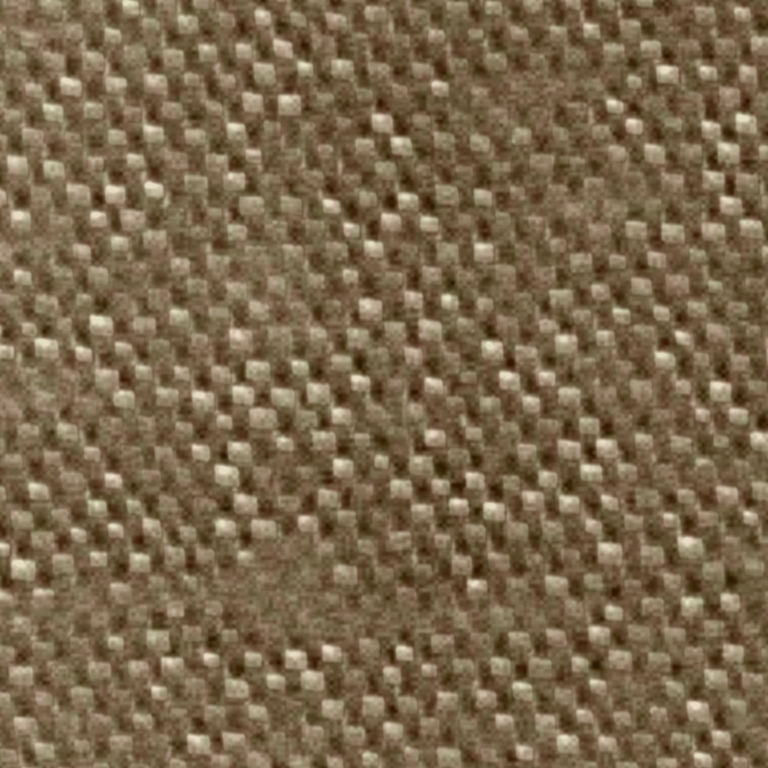
Give the GLSL for this texture, as a three.js fragment shader.

```glsl
// Coarse plain-weave burlap: pale weft floats over dark warp, with slubs and fibre grain.
varying vec2 vUv;

const vec2 THREADS = vec2(40.0, 29.0);     // warp threads across, weft threads up
const vec2 LEAN = vec2(0.045, -0.065);     // skew of columns and rows
const float WOBBLE = 0.011;                // wander of the threads
const vec2 FLOAT_SIZE = vec2(0.56, 0.37);  // half size of a float, in cells
const float CORNER = 0.2;
const float SOFTNESS = 0.15;
const float JITTER = 0.3;
const float WARP_TONE = 0.33;
const float FLOAT_TONE = 0.62;
const float SLUB_TONE = 0.42;
const float GRAIN_CELLS = 190.0;
const vec3 DARK_BROWN = vec3(0.29, 0.20, 0.09);
const vec3 PALE_STRAW = vec3(0.77, 0.72, 0.62);
const vec3 OLIVE_TINT = vec3(-0.02, 0.01, -0.01);

float hash(vec2 c) {
  vec3 q = fract(c.xyx * 0.1031);
  q += dot(q, q.yzx + 33.33);
  return fract((q.x + q.y) * q.z);
}

float noise(vec2 p) {
  vec2 i = floor(p);
  vec2 f = fract(p);
  f = f * f * (3.0 - 2.0 * f);
  float low = mix(hash(i), hash(i + vec2(1.0, 0.0)), f.x);
  float high = mix(hash(i + vec2(0.0, 1.0)), hash(i + 1.0), f.x);
  return mix(low, high, f.y);
}

float blob(vec2 d, vec2 radius) {
  vec2 q = d / radius;
  return exp(-dot(q, q));
}

// Tone of the weave at a point in thread units: 0 dark, 1 pale
float weave(vec2 g) {
  float shadow = 0.0;
  float arm = 0.0;
  float cover = 0.0;
  float floatTone = 0.0;
  float glint = 0.0;
  vec2 home = floor(g);
  for (int y = -1; y <= 1; y++) {
    for (int x = -1; x <= 1; x++) {
      vec2 id = home + vec2(float(x), float(y));
      if (mod(id.x + id.y, 2.0) > 0.5) continue;
      vec2 shift = vec2(hash(id + 7.0), hash(id + 71.0)) - 0.5;
      float vary = hash(id + 131.0);
      vec2 d = g - id - 0.5 - JITTER * shift;
      d.y += 0.12 * d.x;

      // Rounded float, lit from above
      vec2 size = FLOAT_SIZE * (0.8 + 0.4 * hash(id + 211.0));
      float edge = length(max(abs(d) - size + CORNER, 0.0)) - CORNER;
      float mask = 1.0 - smoothstep(-SOFTNESS, SOFTNESS, edge);
      float shade = FLOAT_TONE + 0.5 * d.y + 0.36 * (vary - 0.5);
      floatTone = mix(floatTone, shade, mask);
      cover = max(cover, mask);

      // Bright crest, raised strand beside it and the hole above it
      glint += blob(d - vec2(-0.16, 0.2), vec2(0.33, 0.19)) * vary * vary;
      arm += blob(d - vec2(-0.48, 0.55), vec2(0.17, 0.42)) * hash(id + 307.0);
      shadow += blob(d - vec2(0.05, 0.78), vec2(0.42, 0.4)) * (0.6 + 0.7 * vary);
    }
  }
  float under = WARP_TONE - 0.34 * shadow + 0.55 * arm;
  return mix(under, max(floatTone, 0.3), cover) + 0.52 * glint;
}

void main() {
  // Skewed, wandering thread grid
  vec2 p = vUv;
  vec2 wander = vec2(noise(p * 7.0 + 3.0), noise(p * 6.0 + 41.0)) - 0.5;
  wander += 0.35 * (vec2(noise(p * 19.0 + 17.0), noise(p * 17.0 + 83.0)) - 0.5);
  vec2 g = (p + LEAN * p.yx + WOBBLE * wander) * THREADS + 20.0;
  float tone = weave(g);

  // Thick slubs flatten the weave along some weft threads
  float slub = smoothstep(0.66, 0.9, noise(g * vec2(0.17, 0.65) + 9.0));
  tone = mix(tone, SLUB_TONE + 0.16 * (noise(g * vec2(2.5, 1.6)) - 0.5), 0.65 * slub);

  // Fibres, grain and broad wear
  float fibre = noise(g * vec2(1.6, 6.0) + 57.0) - 0.5;
  float grain = noise(p * GRAIN_CELLS) - 0.5;
  float wear = noise(p * 3.5 + 29.0) - 0.5;
  tone += 0.17 * fibre + 0.3 * grain + 0.14 * wear - 0.08 * (p.x - 0.5);
  tone = clamp(tone, -0.22, 1.28);

  vec3 color = mix(DARK_BROWN, PALE_STRAW, tone);
  color += OLIVE_TINT * 2.0 * (noise(p * 60.0 + 5.0) - 0.5);
  gl_FragColor = vec4(clamp(color, 0.0, 1.0), 1.0);
}
```
